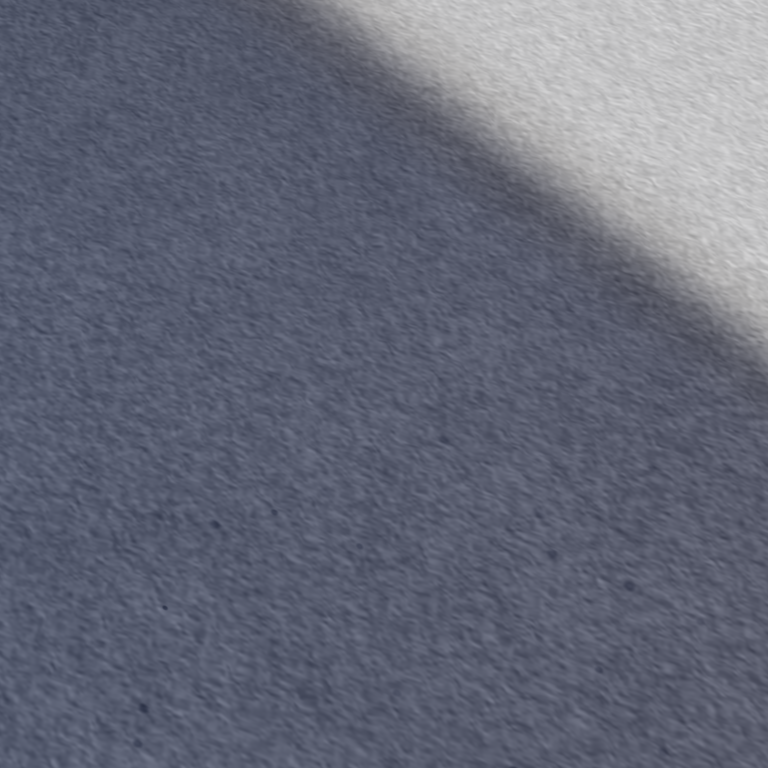
This texture is drawn by a Shadertoy shader. Its source:

```glsl
// Rough matte ground crossed by a soft diagonal shadow, sunlit at upper right.
// A signed distance to the shadow line sets the light; slanted value noise,
// finer with distance, gives the fibrous grain, and hashed cells give the pits.

#define EDGE_POINT vec2(0.37, 1.0)
#define EDGE_NORMAL vec2(0.613, 0.790)
#define PENUMBRA_START -0.020
#define PENUMBRA_END 0.070
#define GRAIN_SCALE 112.0
#define GRAIN_TILT -0.55
#define GRAIN_AMOUNT 0.27
#define MOTTLE_AMOUNT 0.035
#define PIT_CELLS 17.0
#define PIT_CHANCE 0.12
#define PIT_DEPTH 0.13

float hash(vec2 p) {
    return fract(sin(dot(p, vec2(127.1, 311.7))) * 43758.5453);
}

float valueNoise(vec2 p) {
    vec2 cell = floor(p);
    vec2 f = fract(p);
    f = f * f * (3.0 - 2.0 * f);
    float low = mix(hash(cell), hash(cell + vec2(1.0, 0.0)), f.x);
    float high = mix(hash(cell + vec2(0.0, 1.0)), hash(cell + 1.0), f.x);
    return mix(low, high, f.y);
}

// Turns the x axis to the given angle
mat2 rotation(float angle) {
    float c = cos(angle), s = sin(angle);
    return mat2(c, -s, s, c);
}

// Ground coordinates: the surface recedes towards the top
vec2 groundPlane(vec2 uv) {
    float depth = 1.0 + 0.4 * uv.y;
    return vec2((uv.x - 0.5) * depth, uv.y * (1.0 + 0.45 * uv.y));
}

// Short fibres falling to the right, lit from one side, around zero
float fibreGrain(vec2 ground) {
    float bend = valueNoise(ground * 45.0) - 0.5;
    vec2 q = rotation(GRAIN_TILT) * ground * GRAIN_SCALE;
    q = q * vec2(0.72, 1.3) + bend * vec2(0.3, 0.9);
    float relief = valueNoise(q) - valueNoise(q + vec2(0.2, 0.75));
    vec2 crossed = rotation(-0.45) * q;
    float body = valueNoise(crossed * 0.7 + 19.0) - 0.5;
    float fine = valueNoise(rotation(0.3) * q * 1.6 + 41.0) - 0.5;
    return 0.26 * relief + 0.24 * body + 0.26 * fine;
}

// Sparse dark pits, one candidate in each hashed cell
float pits(vec2 uv) {
    vec2 q = uv * PIT_CELLS;
    vec2 base = floor(q);
    float mask = 0.0;
    for (int y = -1; y <= 1; y++) {
        for (int x = -1; x <= 1; x++) {
            vec2 cell = base + vec2(x, y);
            vec2 center = cell + vec2(hash(cell + 3.1), hash(cell + 7.7));
            float present = step(hash(cell + 13.3), PIT_CHANCE);
            float radius = mix(0.07, 0.16, hash(cell + 23.9));
            vec2 offset = rotation(GRAIN_TILT) * (q - center) * vec2(0.8, 1.1);
            float pit = 1.0 - smoothstep(radius * 0.3, radius, length(offset));
            mask = max(mask, present * pit * mix(0.4, 1.0, hash(cell + 31.0)));
        }
    }
    return mask * (1.0 - smoothstep(0.2, 0.65, uv.y));
}

void mainImage(out vec4 fragColor, in vec2 fragCoord) {
    vec2 uv = fragCoord / iResolution.xy;
    vec2 ground = groundPlane(uv);
    float edgeDistance = dot(uv - EDGE_POINT, EDGE_NORMAL);
    edgeDistance += 0.006 * (valueNoise(ground * 90.0) - 0.5);

    // Shade: bluer at the left, greyer beside the light
    vec3 shade = mix(vec3(0.338, 0.363, 0.440), vec3(0.352, 0.364, 0.428), uv.x);
    shade *= 1.0 - 0.06 * smoothstep(0.65, 1.0, uv.y);
    shade = mix(shade, vec3(0.340, 0.347, 0.395), smoothstep(-0.08, 0.0, edgeDistance));

    // Sunlight: quick rise through the penumbra, then a long shoulder
    float light = smoothstep(PENUMBRA_START, PENUMBRA_END, edgeDistance);
    vec3 sunlit = mix(vec3(0.680, 0.675, 0.675), vec3(0.765, 0.765, 0.770),
                      smoothstep(0.03, 0.14, edgeDistance));
    vec3 color = mix(shade, sunlit, light);

    // Grain, broad mottling and pits
    float grain = fibreGrain(ground) * mix(1.0, 0.8, smoothstep(0.3, 1.0, uv.y));
    float mottle = 0.6 * valueNoise(ground * 9.0) + 0.4 * valueNoise(ground * 24.0) - 0.5;
    color += GRAIN_AMOUNT * grain * mix(1.0, 1.1, light);
    color += MOTTLE_AMOUNT * mottle * (1.0 - 0.5 * light);
    color -= PIT_DEPTH * pits(uv) * (1.0 - light) * vec3(1.0, 0.98, 0.92);

    fragColor = vec4(clamp(color, 0.0, 1.0), 1.0);
}
```
